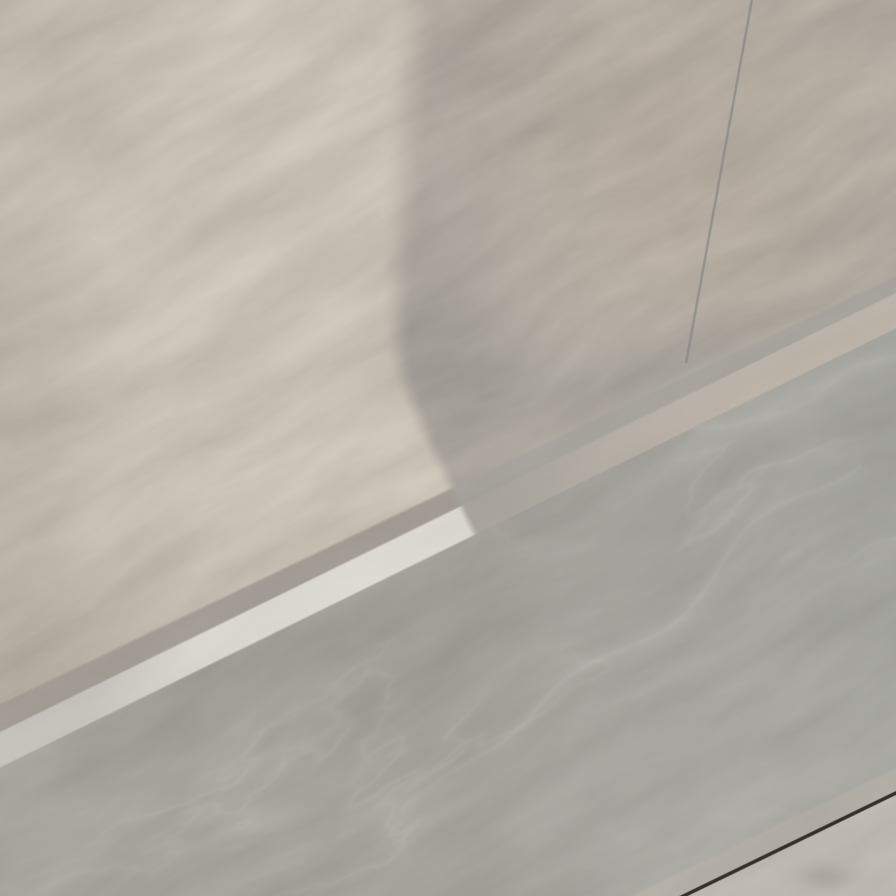
Write a Shadertoy shader that draws this texture.

```glsl
// Polished stone wall tiles crossed by a pale diagonal trim, half lit and half in soft shadow.
#define TRIM_SLOPE 0.490
#define TRIM_BOTTOM 0.1435
#define TRIM_TOP 0.183
#define GROOVE_TOP 0.214
#define GRAIN_ANGLE 0.53
#define STREAK_GAIN 0.085
#define VEIN_GAIN 0.035
#define LIT_STONE vec3(0.785, 0.755, 0.708)
#define SHADE_STONE vec3(0.690, 0.660, 0.622)
#define LOWER_STONE vec3(0.627, 0.617, 0.590)
#define TRIM_LIT vec3(0.855, 0.843, 0.820)
#define EDGE_SOFTNESS 0.0018

vec2 gradientAt(vec2 cell) {
    float n = fract(sin(dot(cell, vec2(127.1, 311.7))) * 43758.5);
    return vec2(cos(6.2832 * n), sin(6.2832 * n));
}

float gradientNoise(vec2 p) {
    vec2 i = floor(p), f = p - i;
    vec2 u = f * f * f * (f * (f * 6.0 - 15.0) + 10.0);
    vec2 e = vec2(1.0, 0.0);
    float a = dot(gradientAt(i), f);
    float b = dot(gradientAt(i + e), f - e);
    float c = dot(gradientAt(i + e.yx), f - e.yx);
    float d = dot(gradientAt(i + 1.0), f - 1.0);
    return mix(mix(a, b, u.x), mix(c, d, u.x), u.y);
}

float fbm(vec2 p) {
    float sum = 0.0, amp = 0.6;
    for (int k = 0; k < 5; k++) {
        sum += amp * gradientNoise(p);
        p = p * 1.95 + vec2(7.3, 3.1);
        amp *= 0.55;
    }
    return sum;
}

vec2 rotate(vec2 p, float a) {
    return vec2(cos(a) * p.x + sin(a) * p.y, cos(a) * p.y - sin(a) * p.x);
}

float softStep(float d, float width) {
    return smoothstep(-width, width, d);
}

float blob(vec2 p, vec2 center, vec2 radius) {
    vec2 q = (p - center) / radius;
    return exp(-dot(q, q));
}

float segmentDistance(vec2 p, vec2 a, vec2 b) {
    vec2 ab = b - a;
    return length(p - a - ab * clamp(dot(p - a, ab) / dot(ab, ab), 0.0, 1.0));
}

// Horizontal place of the shadow edge, bending right near the trim
float shadowEdge(float y) {
    float upper = 0.436 + 0.065 * (y - 0.6);
    float lower = 0.502 - 0.5 * (y - 0.456);
    float gap = upper - lower;
    return 0.5 * (upper + lower + sqrt(gap * gap + 0.0006));
}

vec3 upperTile(vec2 p, float shade, float streak) {
    vec3 lit = LIT_STONE;
    lit -= 0.060 * blob(p, vec2(-0.02, 0.60), vec2(0.14, 0.17));
    lit -= 0.075 * blob(p, vec2(0.0, 0.26), vec2(0.20, 0.14));
    lit -= 0.030 * blob(p, vec2(0.0, 1.0), vec2(0.30, 0.20));
    vec3 dark = SHADE_STONE;
    dark -= vec3(0.035, 0.025, 0.015) * blob(p, vec2(0.47, 0.62), vec2(0.16, 0.42));
    dark += vec3(0.022, 0.012, 0.006) * blob(p, vec2(0.72, 0.82), vec2(0.22, 0.20));
    dark -= vec3(0.025, 0.012, 0.004) * blob(p, vec2(0.80, 0.58), vec2(0.24, 0.06));
    return mix(lit, dark, shade) + STREAK_GAIN * streak * vec3(1.0, 0.96, 0.90);
}

vec3 lowerTile(vec2 p, vec2 grain, float streak) {
    vec3 col = LOWER_STONE;
    col += vec3(0.012, 0.020, 0.024) * smoothstep(0.4, 1.0, p.x);
    col += 0.030 * blob(p, vec2(0.0, 0.02), vec2(0.35, 0.16));
    col += 0.035 * blob(p, vec2(0.82, 0.08), vec2(0.25, 0.14));
    col += 0.7 * STREAK_GAIN * streak;
    // Fine wandering veins with one long bright vein
    float wander = 0.05 * gradientNoise(p * 6.0);
    float ridge = abs(fbm(grain * vec2(2.2, 7.0) + 11.0));
    float patches = smoothstep(-0.15, 0.35, gradientNoise(p * 4.0 + 5.0));
    col += VEIN_GAIN * patches * exp(-ridge * 22.0);
    float longVein = segmentDistance(p + vec2(0.0, wander), vec2(0.45, 0.09), vec2(0.96, 0.49));
    float sideVein = segmentDistance(p + vec2(0.0, wander), vec2(0.78, 0.52), vec2(1.02, 0.59));
    return col + VEIN_GAIN * (exp(-longVein * 170.0) + exp(-sideVein * 110.0));
}

void mainImage(out vec4 fragColor, in vec2 fragCoord) {
    vec2 p = fragCoord / iResolution.xy;
    float soft = max(EDGE_SOFTNESS, 0.8 / iResolution.y);
    float h = p.y - TRIM_SLOPE * p.x;

    // Stretched stone grain
    vec2 grain = rotate(p, GRAIN_ANGLE);
    grain.y += 0.03 * gradientNoise(p * 4.0);
    float streak = fbm(grain * vec2(5.0, 20.0)) + 0.35 * fbm(p * 5.0 + 20.0);

    // Cast shadow, blurrier toward the top
    float blur = mix(0.010, 0.028, smoothstep(0.42, 0.9, p.y));
    float shade = softStep(p.x - shadowEdge(p.y), blur);
    float trimShade = softStep(p.x - shadowEdge(p.y), 0.006);

    // Upper tile and its thin seam
    vec3 upper = upperTile(p, shade, streak);
    float seam = segmentDistance(p, vec2(0.766, 0.596), vec2(0.841, 1.01));
    upper = mix(upper, vec3(0.53, 0.53, 0.52), 0.75 * (1.0 - smoothstep(0.0004, 0.0005 + soft, seam)));

    // Groove and reflective trim
    vec3 groove = mix(vec3(0.635, 0.612, 0.580), vec3(0.650, 0.638, 0.612), trimShade) + 0.03 * streak;
    vec3 trimLit = TRIM_LIT - 0.085 * (1.0 - smoothstep(0.08, 0.26, p.x));
    vec3 trimDark = mix(vec3(0.665, 0.648, 0.618), vec3(0.735, 0.700, 0.660), smoothstep(0.52, 0.85, p.x));
    vec3 trim = mix(trimLit, trimDark, trimShade) + 0.03 * streak;

    vec3 col = lowerTile(p, grain, streak);
    col = mix(col, trim, softStep(h - TRIM_BOTTOM, soft));
    col = mix(col, groove, softStep(h - TRIM_TOP, soft));
    col = mix(col, upper, softStep(h - GROOVE_TOP + 0.012 * p.x, soft * 1.5));

    // Pale corner ledge, dark joint and stained floor tile
    float joint = p.y - 0.485 * p.x + 0.370;
    vec3 ledge = vec3(0.700, 0.682, 0.648) + 0.04 * streak;
    vec3 corner = vec3(0.745, 0.725, 0.690) + 0.05 * streak;
    corner -= 0.11 * blob(p, vec2(0.922, 0.022), vec2(0.028, 0.014)) * (0.7 + streak);
    col = mix(ledge, col, softStep(joint - 0.028, soft * 1.5));
    col = mix(corner, col, softStep(joint, soft));
    col = mix(col, vec3(0.20, 0.19, 0.17), 1.0 - smoothstep(0.001, 0.0016 + soft, abs(joint)));

    fragColor = vec4(clamp(col, 0.0, 1.0), 1.0);
}
```
